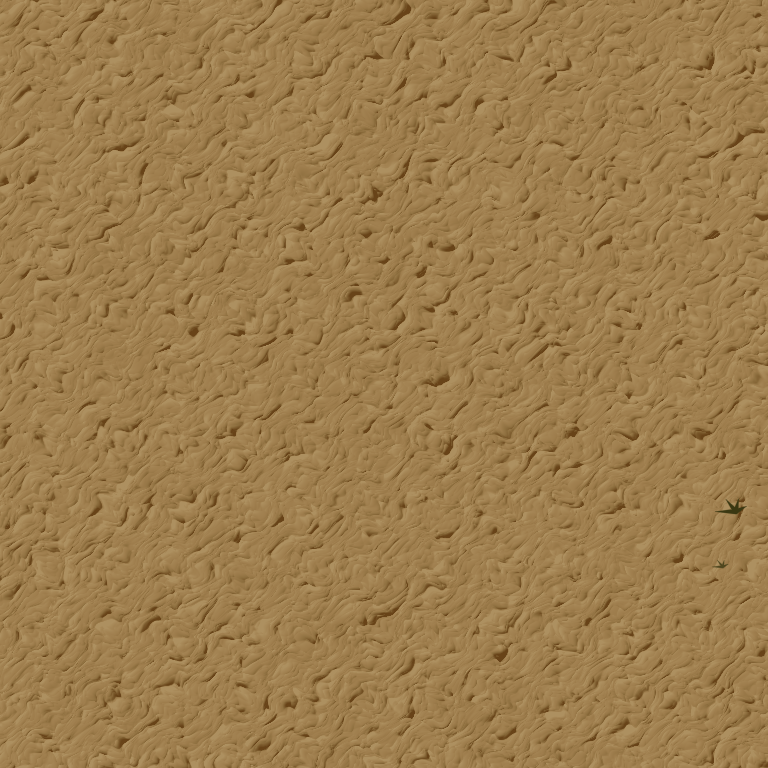
Reproduce this texture procedurally as a three.js fragment shader.

```glsl
// Rough sandy plaster: wrinkled relief lit from the upper left, with two tiny grass sprigs.
// Smooth cellular noise gives the tilt of rounded lumps, layered sines bend their edges,
// and the summed tilt picks a colour from a four-step earth ramp.

varying vec2 vUv;

const vec3 LIT_SAND = vec3(0.66, 0.54, 0.35);
const vec3 BASE_SAND = vec3(0.62, 0.49, 0.30);
const vec3 SHADED_SAND = vec3(0.56, 0.44, 0.25);
const vec3 CREASE_BROWN = vec3(0.49, 0.36, 0.18);
const vec3 GRASS_GREEN = vec3(0.23, 0.22, 0.07);

const float GRAIN_ANGLE = 0.48;              // direction of the wrinkles, radians
const vec2 GRAIN_STRETCH = vec2(0.72, 1.08); // below one lengthens the lumps
const vec2 LIGHT_DIR = vec2(-0.34, 0.94);    // in the frame of the wrinkles
const float COARSE_CELLS = 58.0;
const float MEDIUM_CELLS = 104.0;
const float FINE_CELLS = 188.0;
const vec3 LAYER_GAIN = vec3(1.6, 1.4, 0.8);
const float EDGE_SHARPNESS = 18.0;
const float WARP_STRENGTH = 0.36;
const float CREASE_DEPTH = 1.7;
const float MOTTLE_GAIN = 0.22;
const float TONE_BIAS = 0.16;

mat2 rotation(float angle) {
  float c = cos(angle), s = sin(angle);
  return mat2(c, -s, s, c);
}

vec3 hash3(vec2 cell) {
  vec3 p = fract(cell.xyx * vec3(0.1031, 0.1030, 0.0973));
  p += dot(p, p.yxz + 33.33);
  return fract((p.xxy + p.yzz) * p.zyx);
}

// Bends the plane with sines of rising frequency and turning direction.
vec2 warpBySines(vec2 p) {
  float frequency = 75.0;
  for (int i = 0; i < 4; i++) {
    float turn = 1.3 * float(i);
    vec2 q = rotation(turn) * p;
    p += WARP_STRENGTH / frequency * sin(frequency * q.yx + vec2(turn, 2.0 + turn));
    frequency *= 1.73;
  }
  return p;
}

// Broad uneven patches, about -1 to 1.
float mottle(vec2 p) {
  p += 0.05 * sin(p.yx * 17.0 + vec2(0.7, 2.9));
  float sum = sin(p.x * 23.0 + 1.5 * sin(p.y * 14.0));
  sum += sin(p.y * 41.0 - p.x * 19.0 + 1.2 * sin(p.x * 31.0));
  sum += sin(p.x * 67.0 + p.y * 59.0 + 1.4 * sin(p.y * 47.0));
  return sum / 3.0;
}

// Tilt of the nearest lump towards the light, blended softly at cell borders.
float lumpTilt(vec2 p) {
  vec2 cell = floor(p);
  float tilt = 0.0, total = 0.0;
  for (int y = -1; y <= 1; y++) {
    for (int x = -1; x <= 1; x++) {
      vec2 id = cell + vec2(float(x), float(y));
      vec3 random = hash3(id);
      vec2 offset = p - id - random.xy;
      float weight = exp(-EDGE_SHARPNESS * dot(offset, offset));
      tilt += weight * dot(offset, LIGHT_DIR) * mix(0.35, 1.3, random.z);
      total += weight;
    }
  }
  return tilt / max(total, 1e-12);
}

// Flattens the tops of lumps and steepens their rims.
float rimShade(float tilt) {
  return tilt * (0.4 + 1.8 * abs(tilt));
}

vec3 sandRamp(float tone) {
  vec3 colour = mix(CREASE_BROWN, SHADED_SAND, clamp(tone + 2.0, -1.2, 1.0));
  colour = mix(colour, BASE_SAND, clamp(tone + 1.0, 0.0, 1.0));
  return mix(colour, LIT_SAND, clamp(tone, 0.0, 1.5));
}

// Coverage of a fan of tapered blades.
float grassSprig(vec2 p, float size) {
  float cover = 0.0;
  for (int i = 0; i < 4; i++) {
    float n = float(i);
    vec2 q = rotation(0.45 + 0.9 * n) * p;
    float reach = size * (0.5 + 0.04 * n * n);
    float along = clamp(q.x / reach, 0.0, 1.0);
    float edge = length(q - vec2(along * reach, 0.0)) - 0.11 * size * (1.0 - along);
    cover = max(cover, 1.0 - smoothstep(-0.0008, 0.0012, edge));
  }
  return cover;
}

void main() {
  // Relief from three sizes of lump
  vec2 p = rotation(GRAIN_ANGLE) * warpBySines(vUv + 1.0) * GRAIN_STRETCH + 2.0;
  float coarse = lumpTilt(p * COARSE_CELLS);
  float medium = lumpTilt(p * MEDIUM_CELLS + 17.3);
  float fine = lumpTilt(p * FINE_CELLS + 41.7);
  float patches = mottle(vUv);
  float tone = dot(LAYER_GAIN, vec3(rimShade(coarse), rimShade(medium), rimShade(fine)));

  // Deep shadow under scattered rims
  float gate = smoothstep(-0.3, 0.6, mottle(vUv.yx * 2.3 + 4.0));
  float crease = smoothstep(0.28, 0.62, -coarse) * mix(0.25, 1.0, gate);
  tone = tone * (tone < 0.0 ? 1.2 : 0.95) - CREASE_DEPTH * crease;

  vec3 colour = sandRamp(tone + MOTTLE_GAIN * patches + TONE_BIAS);

  // Grass sprigs
  float grass = grassSprig(vUv - vec2(0.958, 0.334), 0.031);
  grass = max(grass, 0.8 * grassSprig(vUv - vec2(0.941, 0.262), 0.016));
  gl_FragColor = vec4(mix(colour, GRASS_GREEN, grass), 1.0);
}
```
